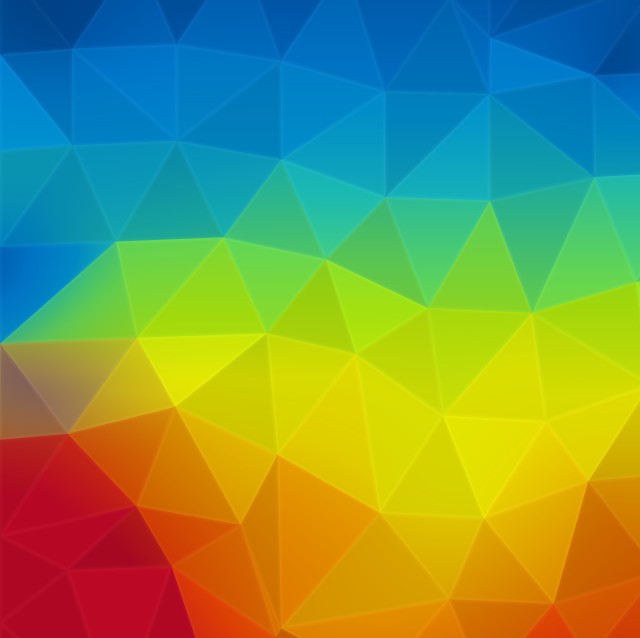
Write a Shadertoy shader that draws this background.

```glsl
// Low-poly mesh of softly shaded triangles, blue at the top through green and yellow to red.

#define CELL vec2(0.163, 0.151)   // lattice spacing
#define ROW_SHIFT 0.055           // sideways swing of the rows
#define SAG 0.100                 // dip of the rows right of the centre
#define GRADIENT 0.50             // colour change inside one facet
#define HUE_JITTER 0.05           // shift along the ramp per facet
#define LIGHT_JITTER 0.16         // brightness change per facet
#define SEAM_GLOW 0.025           // faint light along the edges
#define PURPLE vec3(0.49, 0.34, 0.40)

// Colours from top to bottom, evenly spaced over -0.1 .. 1.1
const vec3 RAMP[13] = vec3[13](
    vec3(0.00, 0.24, 0.50), vec3(0.00, 0.34, 0.66), vec3(0.00, 0.45, 0.76),
    vec3(0.00, 0.53, 0.76), vec3(0.10, 0.69, 0.66), vec3(0.38, 0.82, 0.32),
    vec3(0.62, 0.84, 0.05), vec3(0.85, 0.87, 0.00), vec3(0.87, 0.80, 0.00),
    vec3(0.85, 0.62, 0.00), vec3(0.82, 0.42, 0.00), vec3(0.80, 0.22, 0.02),
    vec3(0.70, 0.03, 0.14));

// Soft elliptical bump
float blob(vec2 p, vec2 centre, vec2 size) {
    vec2 q = (p - centre) / size;
    return exp(-dot(q, q));
}

// Gradient noise
vec2 hashGradient(vec2 cell) {
    float angle = 6.2832 * fract(sin(dot(cell, vec2(127.1, 311.7))) * 43758.5);
    return vec2(cos(angle), sin(angle));
}

float gradientNoise(vec2 p) {
    vec2 i = floor(p), f = fract(p), u = f * f * (3.0 - 2.0 * f), e = vec2(1, 0);
    float top = mix(dot(hashGradient(i), f), dot(hashGradient(i + e), f - e), u.x);
    float low = mix(dot(hashGradient(i + e.yx), f - e.yx),
                    dot(hashGradient(i + 1.0), f - 1.0), u.x);
    return mix(top, low, u.y);
}

// Ramp bent by broad warm and cool regions
vec3 fieldColour(vec2 p, float offset) {
    float t = p.y + offset;
    t += 0.36 * exp(-12.0 * p.x * p.x) * smoothstep(0.55, 0.72, p.y);
    t -= 0.40 * blob(p, vec2(0.00, 0.43), vec2(0.11, 0.10));
    t -= 0.05 * blob(p, vec2(0.18, 0.30), vec2(0.15, 0.08));
    t -= 0.12 * blob(p, vec2(0.70, 0.78), vec2(0.12, 0.14));
    t -= 0.14 * blob(p, vec2(0.55, 1.00), vec2(0.25, 0.12));
    t += 0.07 * blob(p, vec2(0.98, 0.82), vec2(0.10, 0.12));
    t -= 0.10 * blob(p, vec2(0.08, 0.04), vec2(0.12, 0.10));
    t -= 0.14 * blob(p, vec2(0.98, 0.10), vec2(0.08, 0.08));
    float stop = clamp((t + 0.1) * 10.0, 0.0, 11.999);
    int k = int(stop);
    vec3 colour = mix(RAMP[k], RAMP[k + 1], fract(stop));
    return mix(colour, PURPLE, 0.9 * blob(p, vec2(0.05, 0.61), vec2(0.13, 0.07)));
}

// Lattice point (column, row), bent by waves and a few broad bumps
vec2 meshVertex(vec2 id) {
    float col = id.x, row = id.y;
    vec2 p = CELL * id - vec2(0.0, 0.065);
    float chirp = sin(0.27 * row * row - 2.05 - 2.6 * exp(-2.0 * row * row));
    p.x += (ROW_SHIFT * chirp - 0.004) * step(0.5, col);
    p.x += 0.055 * blob(id, vec2(2.2, 4.0), vec2(1.0, 0.7));
    float sag = SAG * exp(-pow(abs(col - 4.45) / 1.15, 2.0))
              + 0.036 * smoothstep(4.0, 6.5, col);
    p.y += sag * (1.0 + 0.35 * sin(0.8 * (row - 2.6)));
    p.y -= 0.018 * exp(-(col - 1.8) * (col - 1.8));
    p.y -= 0.045 * blob(vec2(col + row, col), vec2(7.0, 1.5), vec2(0.5, 1.1));
    p.y -= 0.120 * blob(id, vec2(1.5, 7.0), vec2(0.9, 0.5));
    p += vec2(-0.10, 0.125) * blob(id, vec2(3.0, 6.0), vec2(0.35));
    p += vec2(-0.10, 0.060) * blob(id, vec2(5.0, 0.0), vec2(0.35));
    return p;
}

float cross2(vec2 a, vec2 b) { return a.x * b.y - a.y * b.x; }

float edgeDistance(vec2 p, vec2 a, vec2 b) {
    return cross2(b - a, p - a) / max(length(b - a), 1e-4);
}

// Adds one triangle, weighted by its smooth coverage
void addFacet(vec2 p, vec2 a, vec2 b, vec2 c, float pixel, inout vec4 sum) {
    float side = sign(cross2(b - a, c - a));
    float d = min(side * edgeDistance(p, a, b),
              min(side * edgeDistance(p, b, c), side * edgeDistance(p, c, a)));
    float cover = clamp(0.5 + d / pixel, 0.0, 1.0);
    if (cover <= 0.0) return;
    vec2 centre = (a + b + c) / 3.0;
    float hue = HUE_JITTER * gradientNoise(centre * 9.0);
    float light = 1.0 + LIGHT_JITTER * gradientNoise(centre * 13.0 + 7.3);
    vec3 colour = fieldColour(mix(centre, p, GRADIENT), hue) * light;
    colour += SEAM_GLOW * (1.0 - smoothstep(0.0, 0.006, d));
    sum += vec4(colour, 1.0) * cover;
}

void mainImage(out vec4 fragColor, in vec2 fragCoord) {
    vec2 p = fragCoord / iResolution.xy;
    p.y = 1.0 - p.y;
    float pixel = 1.0 / min(iResolution.x, iResolution.y);
    vec2 base = floor((p + vec2(0.0, 0.065)) / CELL);
    vec4 sum = vec4(fieldColour(p, 0.0), 1.0) * 1e-4;

    // Nearby cells, each split along its shorter diagonal
    for (int y = -2; y <= 1; y++)
    for (int x = -1; x <= 1; x++) {
        vec2 id = base + vec2(x, y);
        vec2 a = meshVertex(id), b = meshVertex(id + vec2(1, 0));
        vec2 c = meshVertex(id + vec2(0, 1)), d = meshVertex(id + 1.0);
        bool falling = distance(a, d) < distance(b, c);
        addFacet(p, a, b, falling ? d : c, pixel, sum);
        addFacet(p, d, c, falling ? a : b, pixel, sum);
    }
    fragColor = vec4(clamp(sum.rgb / sum.a, 0.0, 1.0), 1.0);
}
```
